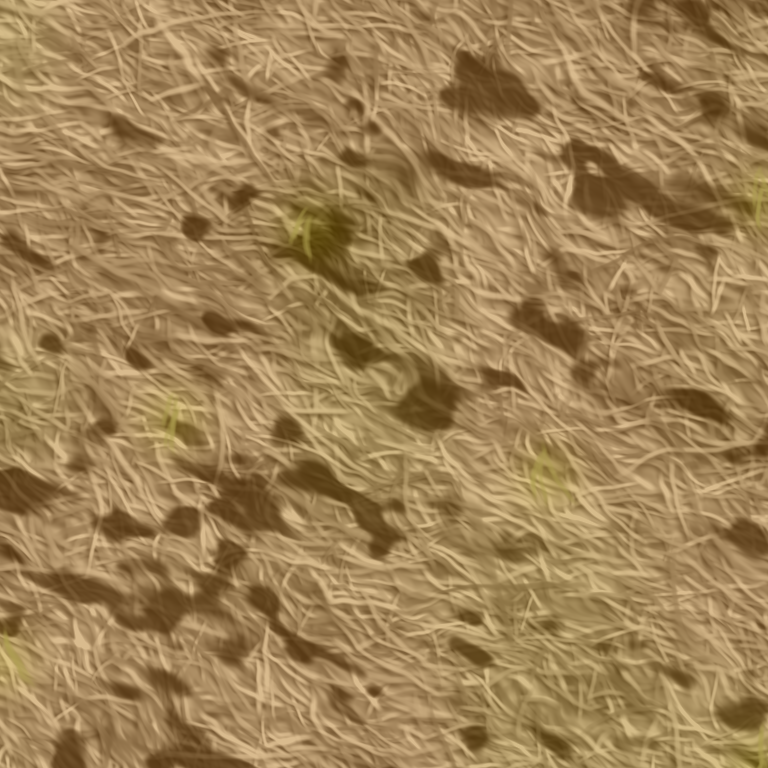
This texture is drawn by a Shadertoy shader. Its source:

```glsl
// Matted dry straw: tangled diagonal blades, dark gaps and a few green shoots.

float hash(vec2 p) {
    return fract(sin(dot(p, vec2(127.1, 311.7))) * 43758.5453);
}

float noise(vec2 p) {
    vec2 i = floor(p), f = fract(p);
    f = f * f * (3.0 - 2.0 * f);
    return mix(mix(hash(i), hash(i + vec2(1, 0)), f.x),
               mix(hash(i + vec2(0, 1)), hash(i + vec2(1, 1)), f.x), f.y);
}

// Coordinates along and across a direction
vec2 alongAcross(vec2 p, float angle) {
    float c = cos(angle), s = sin(angle);
    return vec2(c * p.x + s * p.y, c * p.y - s * p.x);
}

// Curved tapering blade: x is its body, y the soft shadow beside it
vec2 blade(vec2 p, float angle, float halfLength, float halfWidth, float bend) {
    vec2 q = alongAcross(p, angle);
    float t = q.x / halfLength;
    q.y += bend * halfLength * (t * t - 0.3);
    float ends = 1.0 - smoothstep(0.5, 1.0, abs(t));
    float width = halfWidth * (0.6 + 0.4 * ends);
    float blur = max(0.002, 0.8 / iResolution.y);
    float body = 1.0 - smoothstep(width * 0.2, width + blur, abs(q.y));
    float shadow = 1.0 - smoothstep(0.0, halfWidth * 2.6, abs(q.y + halfWidth * 1.3));
    return vec2(body, shadow) * ends;
}

// Layers one blade per grid cell over the tone
float strawLayer(float tone, vec2 p, float id, float cells, float halfWidth,
                 float density, float gap, float flow) {
    vec2 g = p * cells + 17.3 * id;
    vec2 home = floor(g);
    for (int j = 0; j < 9; j++) {
        vec2 cell = home + vec2(j % 3 - 1, j / 3 - 1);
        vec2 key = cell + id * 7.31;
        if (hash(key + 0.5) > density) continue;
        float h1 = hash(key + 3.1), h2 = hash(key + 5.7);
        float h3 = hash(key + 9.2), h4 = hash(key + 13.9);
        vec2 center = cell + vec2(h1, h2);
        float angle = flow + (h3 + h4 - 1.0) * 1.05;
        if (h2 > 0.87) angle -= 0.9;
        float size = mix(0.45, 0.93, h4) / cells;
        vec2 b = blade((g - center) / cells, angle, size,
                       halfWidth * mix(0.6, 1.4, h1), (h3 - 0.5) * 0.3);
        float shade = mix(0.38, 1.16, hash(key + 21.4));
        tone *= 1.0 - 0.23 * b.y;
        tone = mix(tone, shade, b.x * 0.72 * (1.0 - 0.75 * gap));
    }
    return tone;
}

void mainImage(out vec4 fragColor, in vec2 fragCoord) {
    vec2 uv = fragCoord / iResolution.y;
    vec2 p = uv + 0.016 * (vec2(noise(uv * 15.0), noise(uv * 15.0 + 40.0)) - 0.5)
                + 0.005 * (vec2(noise(uv * 45.0 + 9.0), noise(uv * 45.0 + 70.0)) - 0.5);

    // Prevailing direction and small ragged hollows, thicker in some regions
    float flow = -0.55 + 0.6 * (noise(uv * 3.5 + 8.0) - 0.5);
    vec2 q = alongAcross(p, -0.45);
    float hollow = 0.6 * noise(q * vec2(13, 23) + 4.0) + 0.4 * noise(q * vec2(28, 50))
                 + 0.22 * (noise(uv * 4.0 + 33.0) - 0.5);
    float gap = smoothstep(0.63, 0.8, hollow);

    // Fine fibrous bed
    float fibers = 0.6 * noise(q * vec2(28, 120)) + 0.4 * noise(alongAcross(p, -0.9) * vec2(40, 150));
    float tone = (0.3 + 0.6 * fibers) * (1.0 - 0.8 * gap);

    // Short straw, then sparse long pale stalks
    for (int i = 0; i < 13; i++) {
        float id = float(i) + 1.0;
        tone = strawLayer(tone, p, id, 14.0 + 9.0 * hash(vec2(id, 2.0)), 0.0028, 0.95, gap, flow);
    }
    for (int i = 0; i < 3; i++) {
        float id = float(i) + 31.0;
        tone = strawLayer(tone + 0.025, p, id, 7.0, 0.0034, 0.5, gap * 0.5, flow - 0.15);
    }

    // Clumps of lighter and darker straw, and shade in the hollows
    float clumps = noise(q * vec2(10, 19) + 52.0) + 0.6 * noise(q * vec2(22, 42) + 15.0) - 0.8;
    tone = 0.65 + 1.08 * (tone - 0.53);
    tone += 0.21 * clumps + 0.16 * (noise(uv * 4.5 + 23.0) - 0.5) + 0.14 * (fibers - 0.5);
    tone *= 1.0 - 0.5 * gap;
    tone = clamp(tone, -0.1, 1.18);
    vec3 color = mix(vec3(0.31, 0.19, 0.05), vec3(0.77, 0.65, 0.48), tone);

    // Very faint olive patches
    float olive = smoothstep(0.55, 0.95, noise(uv * 4.2 + 61.0));
    color += olive * vec3(-0.02, 0.006, -0.025);

    // Upright tufts of fresh grass
    for (int i = 0; i < 6; i++) {
        vec2 root = vec2(hash(vec2(i, 71)), hash(vec2(i, 83)));
        float glow = exp(-dot(uv - root, uv - root) * 500.0);
        color += glow * vec3(0.0, 0.025, -0.05);
        for (int j = 0; j < 4; j++) {
            float h = hash(vec2(i, j) + 91.0);
            vec2 offset = vec2(h - 0.5, hash(vec2(j, i) + 57.0) - 0.5) * 0.035;
            float shoot = blade(p - root - offset, 1.57 + (h - 0.5) * 1.1, 0.025 + 0.025 * h, 0.003, 0.2).x;
            color = mix(color, vec3(0.68, 0.62, 0.31), shoot * 0.5);
        }
    }
    fragColor = vec4(clamp(color, 0.0, 1.0), 1.0);
}
```
